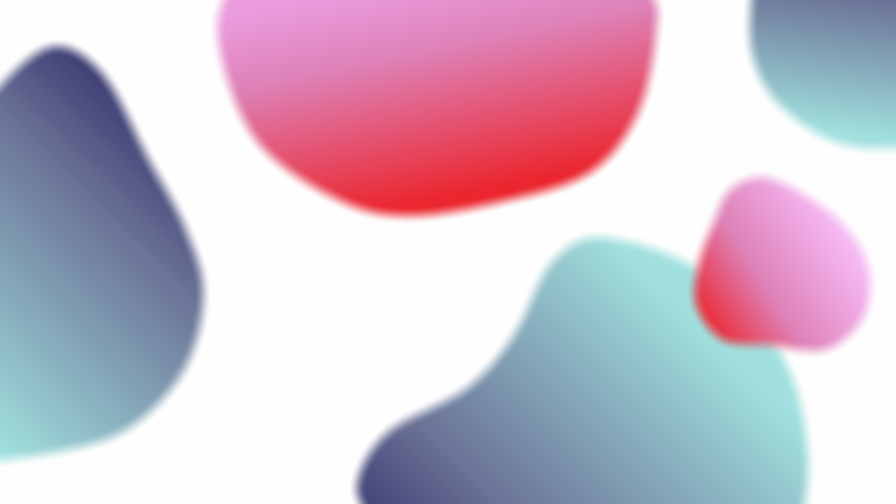
This background is drawn by a Shadertoy shader. Its source:

```glsl
// Canvas units: height is 100, width about 178, origin at lower left
const int KNOTS = 12;          // knots per closed outline
const int STEPS = 6;           // chords per curve segment
const float BLUR = 1.8;        // half width of the soft edge

const vec3 WHITE = vec3(0.996);
const vec3 NAVY  = vec3(0.25, 0.25, 0.46);
const vec3 SLATE = vec3(0.42, 0.45, 0.59);
const vec3 TEAL  = vec3(0.63, 0.88, 0.87);
const vec3 PINK  = vec3(0.92, 0.61, 0.87);
const vec3 BLUSH = vec3(0.96, 0.72, 0.95);
const vec3 ROSE  = vec3(0.87, 0.51, 0.72);
const vec3 RED   = vec3(0.92, 0.15, 0.18);

// Outline knots of the soft blobs
const vec2 PEAR[KNOTS] = vec2[KNOTS](
    vec2(-6.5, 72.2), vec2(0.0, 82.9), vec2(10.6, 90.7), vec2(20.4, 85.2),
    vec2(29.2, 68.8), vec2(36.6, 54.9), vec2(40.3, 41.7), vec2(36.6, 26.9),
    vec2(25.9, 15.3), vec2(11.6, 10.4), vec2(-9.3, 8.1), vec2(-27.8, 9.7));
const vec2 BOWL[KNOTS] = vec2[KNOTS](
    vec2(57.9, 116.2), vec2(44.9, 101.2), vec2(44.0, 88.4), vec2(51.4, 71.5),
    vec2(67.1, 60.4), vec2(81.0, 57.2), vec2(99.5, 60.0), vec2(116.9, 65.7),
    vec2(126.4, 77.3), vec2(130.1, 93.1), vec2(128.7, 102.3), vec2(115.7, 116.2));
const vec2 CORNER[KNOTS] = vec2[KNOTS](
    vec2(150.5, 109.3), vec2(149.1, 100.0), vec2(149.1, 90.3), vec2(152.1, 82.4),
    vec2(158.1, 76.2), vec2(165.5, 72.0), vec2(173.6, 70.6), vec2(182.9, 71.8),
    vec2(192.1, 76.9), vec2(196.8, 88.4), vec2(192.1, 109.3), vec2(171.3, 118.5));
const vec2 HILL[KNOTS] = vec2[KNOTS](
    vec2(72.7, -1.9), vec2(71.3, 5.6), vec2(77.5, 14.6), vec2(92.6, 22.9),
    vec2(101.9, 33.3), vec2(109.7, 48.1), vec2(120.4, 52.8), vec2(141.2, 44.9),
    vec2(156.9, 25.9), vec2(159.7, 0.5), vec2(148.1, -15.7), vec2(83.3, -15.7));
const vec2 PEBBLE[KNOTS] = vec2[KNOTS](
    vec2(151.2, 64.8), vec2(158.8, 61.8), vec2(166.9, 55.8), vec2(172.2, 47.2),
    vec2(171.5, 37.5), vec2(164.1, 30.8), vec2(153.2, 31.5), vec2(143.5, 32.6),
    vec2(138.2, 39.4), vec2(138.7, 47.7), vec2(141.7, 56.0), vec2(144.9, 62.3));

// Catmull-Rom curve from b to c
vec2 curve(vec2 a, vec2 b, vec2 c, vec2 d, float t) {
    vec2 cubic = 3.0 * (b - c) + d - a;
    vec2 square = 2.0 * a - 5.0 * b + 4.0 * c - d;
    return b + 0.5 * t * (c - a + t * (square + t * cubic));
}

// Signed distance to a closed smooth outline, negative inside
float blobDistance(vec2 p, vec2 knots[KNOTS]) {
    float nearest = 1e6;
    float side = 1.0;
    vec2 start = knots[0];
    for (int i = 0; i < KNOTS; i++) {
        vec2 a = knots[(i + KNOTS - 1) % KNOTS];
        vec2 b = knots[i];
        vec2 c = knots[(i + 1) % KNOTS];
        vec2 d = knots[(i + 2) % KNOTS];
        for (int j = 1; j <= STEPS; j++) {
            vec2 end = curve(a, b, c, d, float(j) / float(STEPS));
            vec2 chord = end - start;
            vec2 offset = p - start;
            float along = clamp(dot(offset, chord) / dot(chord, chord), 0.0, 1.0);
            vec2 gap = offset - chord * along;
            nearest = min(nearest, dot(gap, gap));
            // Flip the sign at each crossing of a horizontal ray
            bool spans = (start.y > p.y) != (end.y > p.y);
            if (spans && offset.x < chord.x * offset.y / chord.y) side = -side;
            start = end;
        }
    }
    return side * sqrt(nearest);
}

// Three-colour linear gradient between two places
vec3 gradient(vec2 p, vec2 from, vec2 to, vec3 first, vec3 middle, vec3 last, float stop) {
    vec2 axis = to - from;
    float t = clamp(dot(p - from, axis) / dot(axis, axis), 0.0, 1.0);
    return t < stop ? mix(first, middle, t / stop)
                    : mix(middle, last, (t - stop) / (1.0 - stop));
}

void paint(inout vec3 color, vec2 p, vec2 knots[KNOTS], vec3 fill) {
    float cover = 1.0 - smoothstep(-BLUR, BLUR, blobDistance(p, knots));
    color = mix(color, fill, cover);
}

void mainImage(out vec4 fragColor, in vec2 fragCoord) {
    vec2 p = 100.0 * fragCoord / iResolution.y;
    vec3 color = WHITE;

    // Cool blobs
    paint(color, p, PEAR, gradient(p, vec2(23.1, 81.5), vec2(-23.8, 33.1), NAVY, SLATE, TEAL, 0.28));
    paint(color, p, CORNER, gradient(p, vec2(166.7, 111.6), vec2(162.0, 74.1), NAVY, SLATE, TEAL, 0.28));
    paint(color, p, HILL, gradient(p, vec2(71.8, -1.9), vec2(124.3, 50.7), NAVY, SLATE, TEAL, 0.28));

    // Warm blobs
    paint(color, p, BOWL, gradient(p, vec2(49.8, 97.7), vec2(58.6, 54.6), PINK, ROSE, RED, 0.33));
    paint(color, p, PEBBLE, gradient(p, vec2(167.1, 52.5), vec2(139.8, 35.2), BLUSH, ROSE, RED, 0.55));

    fragColor = vec4(color, 1.0);
}
```
